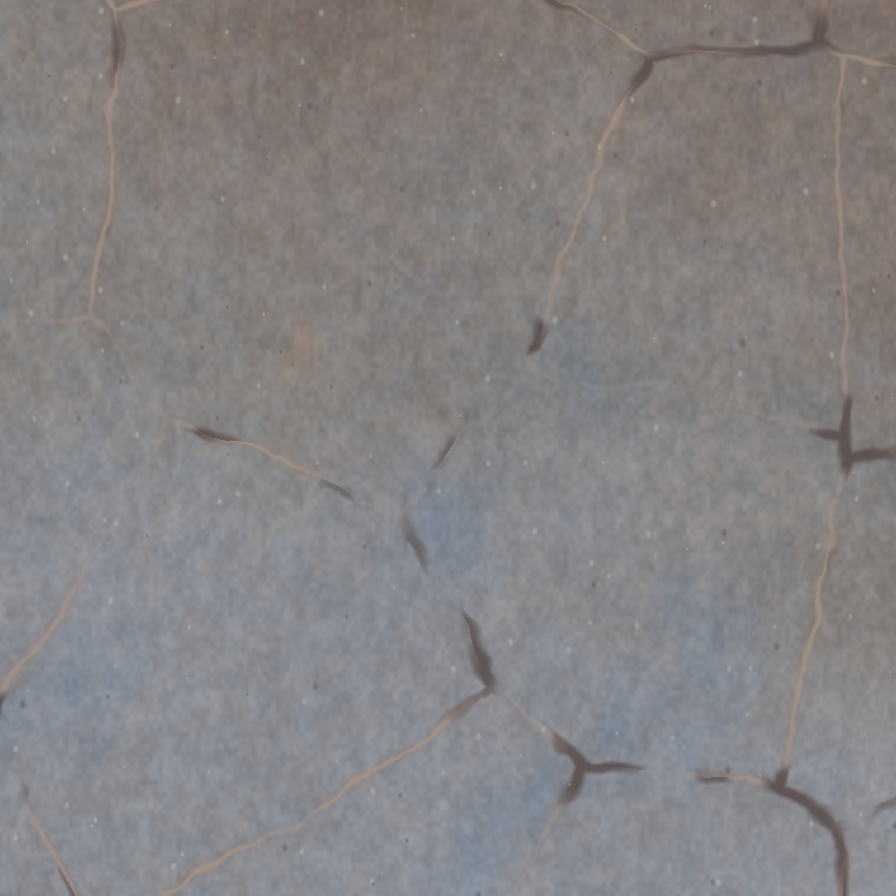
Give the GLSL for this texture, as a WebGL 2 fragment shader.

```glsl
#version 300 es
precision highp float;
// Worn slate floor: a blue-grey to brown wash with soft mottling and grain,
// broken by pale cellular cracks with dark stains near their junctions,
// and scattered with rust blots and small light or dark flecks.
uniform vec2 u_resolution;
out vec4 fragColor;

const vec3 BLUE = vec3(0.545, 0.553, 0.577);
const vec3 GREY = vec3(0.522, 0.506, 0.497);
const vec3 BROWN = vec3(0.490, 0.440, 0.418);
const vec3 RUST = vec3(0.565, 0.475, 0.425);
const vec3 CRACK = vec3(0.690, 0.610, 0.555);
const vec3 STAIN = vec3(0.310, 0.265, 0.260);
const vec3 CHALK = vec3(0.760, 0.750, 0.720);

vec2 hash2(vec2 cell) {
  vec3 q = fract(cell.xyx * vec3(0.1031, 0.1030, 0.0973));
  q += dot(q, q.yzx + 33.33);
  return fract((q.xx + q.yz) * q.zy);
}

float valueNoise(vec2 p) {
  vec2 i = floor(p), f = fract(p);
  f = f * f * (3.0 - 2.0 * f);
  float low = mix(hash2(i).x, hash2(i + vec2(1, 0)).x, f.x);
  float high = mix(hash2(i + vec2(0, 1)).x, hash2(i + vec2(1, 1)).x, f.x);
  return mix(low, high, f.y);
}

// Layered noise centred on zero.
float mottle(vec2 p) {
  float sum = 0.0, gain = 0.5;
  for (int i = 0; i < 4; i++) {
    sum += gain * (valueNoise(p) - 0.5);
    p = mat2(1.6, 1.2, -1.2, 1.6) * p + 17.3;
    gain *= 0.55;
  }
  return sum;
}

// Distances to the nearest and second nearest cell borders.
vec2 cellBorders(vec2 p) {
  vec2 base = floor(p), nearest = vec2(0.0);
  float best = 1e3;
  for (int k = 0; k < 25; k++) {
    vec2 cell = base + vec2(k % 5 - 2, k / 5 - 2);
    vec2 offset = cell + 0.1 + 0.8 * hash2(cell) - p;
    if (dot(offset, offset) < best) {
      best = dot(offset, offset);
      nearest = offset;
    }
  }
  vec2 edges = vec2(1e3);
  for (int k = 0; k < 25; k++) {
    vec2 cell = base + vec2(k % 5 - 2, k / 5 - 2);
    vec2 offset = cell + 0.1 + 0.8 * hash2(cell) - p;
    vec2 gap = offset - nearest;
    if (dot(gap, gap) < 1e-5) continue;
    float d = dot(0.5 * (offset + nearest), normalize(gap));
    edges = d < edges.x ? vec2(d, edges.x) : vec2(edges.x, min(edges.y, d));
  }
  return edges;
}

// Soft spots, at most one per grid cell; radius is in canvas units.
float spots(vec2 p, float count, float radius, float share, float seed) {
  vec2 g = p * count, base = floor(g);
  float cover = 0.0;
  for (int k = 0; k < 9; k++) {
    vec2 cell = base + vec2(k % 3 - 1, k / 3 - 1);
    vec2 pick = hash2(cell + seed + 41.0);
    vec2 offset = (g - cell - hash2(cell + seed)) / count;
    float size = radius * (0.5 + pick.y);
    float d = length(offset * vec2(1.15, 0.85)) / size;
    cover = max(cover, step(pick.x, share) * (1.0 - smoothstep(0.2, 1.0, d)));
  }
  return cover;
}

void main() {
  vec2 p = gl_FragCoord.xy / u_resolution.y;

  // Broad wash of colour, warmer toward the top right.
  float warmth = 0.8 * p.y + 0.3 * p.x + 0.45 * mottle(p * 3.0 + 5.0);
  vec3 color = mix(BLUE, GREY, smoothstep(0.28, 0.66, warmth));
  color = mix(color, BROWN, smoothstep(0.66, 1.02, warmth));
  float coolness = smoothstep(0.0, 0.3, mottle(p * 4.0 + 31.0));
  color += coolness * (1.0 - smoothstep(0.3, 0.8, warmth)) * vec3(-0.06, -0.02, 0.015);
  color += 0.05 * mottle(p * 9.0 + 3.0);

  // Rust blots and fine, slightly upright grain.
  float rust = spots(p + 0.02 * mottle(p * 18.0), 3.0, 0.062, 0.3, 7.0);
  color = mix(color, RUST, 0.5 * rust);
  color += 0.09 * mottle(p * vec2(75.0, 50.0));
  color += 0.045 * (valueNoise(p * vec2(190.0, 150.0)) - 0.5);
  color += vec3(0.035, 0.0, -0.035) * mottle(p * 38.0 + 60.0);

  // Cracks that fade, thin out and wander.
  float scale = 2.3;
  vec2 wander = vec2(mottle(p * 9.0 + 11.0), mottle(p * 9.0 + 47.0));
  vec2 border = cellBorders(p * scale + 0.1 * wander + 3.7) / scale;
  float wear = smoothstep(0.22, 0.65, valueNoise(p * 7.0 + 80.0));
  float ragged = 0.65 + 0.7 * valueNoise(p * 60.0);
  float line = 1.0 - smoothstep(0.0007, 0.0048 * ragged, border.x);
  float halo = 1.0 - smoothstep(0.0, 0.018, border.x);
  color = mix(color, CRACK, line * (0.12 + 0.55 * wear));
  color = mix(color, RUST, 0.25 * halo * wear);

  // Dark residue clinging to cracks near junctions.
  float junction = 1.0 - smoothstep(0.02, 0.09, border.y);
  float clumps = smoothstep(0.45, 0.7, valueNoise(p * 24.0 + 9.0));
  float residue = 1.0 - smoothstep(0.002, 0.011 * ragged, border.x);
  color = mix(color, STAIN, 0.75 * residue * junction * clumps);

  // Flecks of chalk and dirt.
  color = mix(color, CHALK, 0.4 * spots(p, 24.0, 0.0036, 0.22, 3.0));
  color = mix(color, CHALK, 0.85 * spots(p, 5.0, 0.008, 0.08, 19.0));
  color = mix(color, STAIN, 0.35 * spots(p, 19.0, 0.0042, 0.14, 57.0));
  fragColor = vec4(color, 1.0);
}
```
